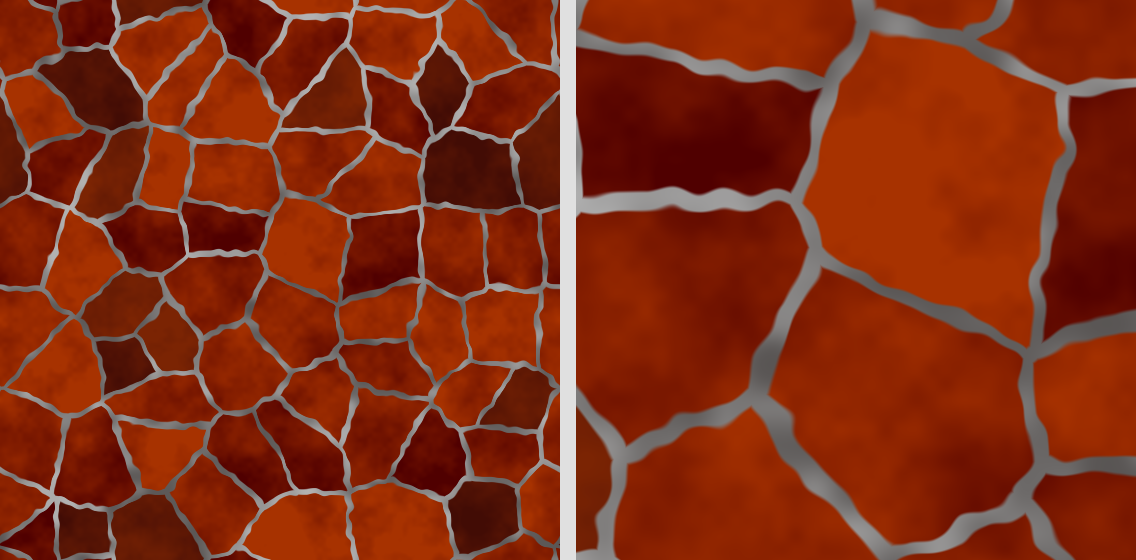
Left: the whole. Right: its middle third, enlarged.
Reproduce this texture procedurally as a three.js fragment shader.

```glsl
// Irregular red stone paving with rough grey grout.
// Wrapped Voronoi cells are bent by fine noise; the distance to the cell
// borders gives the grout, and layered noise mottles each stone.

varying vec2 vUv;

const float CELLS = 8.0;          // stones along each side of the tile
const float GROUT_HALF = 0.0048;  // mean half width of the grout
const float EDGE_SOFT = 0.0013;

const vec3 STONE_DARK = vec3(0.315, 0.0, 0.0);
const vec3 STONE_BRIGHT = vec3(0.655, 0.195, 0.0);
const vec3 BROWN_DARK = vec3(0.25, 0.055, 0.025);
const vec3 BROWN_BRIGHT = vec3(0.45, 0.13, 0.015);
const vec3 GROUT_DARK = vec3(0.35, 0.335, 0.33);
const vec3 GROUT_LIGHT = vec3(0.70, 0.70, 0.70);

vec2 hash2(vec2 p) {
  vec3 q = fract(vec3(p.xyx) * vec3(0.1031, 0.1030, 0.0973));
  q += dot(q, q.yzx + 33.33);
  return fract((q.xx + q.yz) * q.zy);
}

// Value noise that repeats after `period` lattice steps.
float noise(vec2 uv, float period, float seed) {
  vec2 p = uv * period;
  vec2 i = floor(p);
  vec2 f = p - i;
  f = f * f * (3.0 - 2.0 * f);
  vec2 lo = mod(i, period) + seed;
  vec2 hi = mod(i + 1.0, period) + seed;
  float bottom = mix(hash2(lo).x, hash2(vec2(hi.x, lo.y)).x, f.x);
  float top = mix(hash2(vec2(lo.x, hi.y)).x, hash2(hi).x, f.x);
  return mix(bottom, top, f.y);
}

float fbm(vec2 uv, float period, float seed) {
  float sum = 0.0;
  float total = 0.0;
  float weight = 1.0;
  for (int octave = 0; octave < 4; octave++) {
    sum += weight * noise(uv, period, seed);
    total += weight;
    weight *= 0.62;
    period *= 2.0;
    seed += 17.0;
  }
  return sum / total;
}

// Coarse and fine displacement that roughens the borders.
vec2 warp(vec2 uv) {
  vec2 coarse = vec2(noise(uv, 28.0, 11.0), noise(uv, 28.0, 83.0)) - 0.5;
  vec2 fine = vec2(noise(uv, 64.0, 31.0), noise(uv, 64.0, 131.0)) - 0.5;
  return coarse * 0.009 + fine * 0.0075;
}

vec2 cellPoint(vec2 cell) {
  return 0.04 + 0.92 * hash2(mod(cell, CELLS) + 5.0);
}

// Returns the border distance in canvas units (x) and the wrapped cell (yz).
vec3 voronoi(vec2 uv) {
  vec2 p = uv * CELLS;
  vec2 base = floor(p);
  vec2 f = p - base;
  vec2 nearCell = vec2(0.0);
  vec2 nearVec = vec2(0.0);
  float nearest = 100.0;
  for (int y = -2; y <= 2; y++) {
    for (int x = -2; x <= 2; x++) {
      vec2 cell = vec2(float(x), float(y));
      vec2 toPoint = cell + cellPoint(base + cell) - f;
      float d = dot(toPoint, toPoint);
      if (d < nearest) {
        nearest = d;
        nearCell = cell;
        nearVec = toPoint;
      }
    }
  }
  float border = 100.0;
  for (int y = -2; y <= 2; y++) {
    for (int x = -2; x <= 2; x++) {
      vec2 cell = nearCell + vec2(float(x), float(y));
      vec2 toPoint = cell + cellPoint(base + cell) - f;
      vec2 across = toPoint - nearVec;
      if (dot(across, across) > 0.00001) {
        border = min(border, dot(0.5 * (nearVec + toPoint), normalize(across)));
      }
    }
  }
  return vec3(border / CELLS, mod(base + nearCell, CELLS));
}

vec3 stoneColor(vec2 uv, vec2 cell) {
  vec2 random = hash2(cell + 57.0);
  float mottle = fbm(uv, 14.0, 7.0) - 0.5;
  float tone = clamp(mix(0.06, 0.98, random.x) + mottle * 1.05, 0.0, 1.0);
  vec3 red = mix(STONE_DARK, STONE_BRIGHT, tone);
  vec3 brown = mix(BROWN_DARK, BROWN_BRIGHT, tone);
  return mix(red, brown, 0.85 * step(0.87, random.y));
}

vec3 groutColor(vec2 uv) {
  float shade = 0.6 * noise(uv, 9.0, 201.0) + 0.4 * noise(uv, 40.0, 223.0);
  return mix(GROUT_DARK, GROUT_LIGHT, smoothstep(0.1, 0.9, shade));
}

void main() {
  vec3 stone = voronoi(vUv + warp(vUv));
  float halfWidth = GROUT_HALF * mix(0.72, 1.28, noise(vUv, 36.0, 151.0));
  float stoneMask = smoothstep(halfWidth - EDGE_SOFT, halfWidth + EDGE_SOFT, stone.x);
  vec3 color = mix(groutColor(vUv), stoneColor(vUv, stone.yz), stoneMask);
  gl_FragColor = vec4(color, 1.0);
}
```
